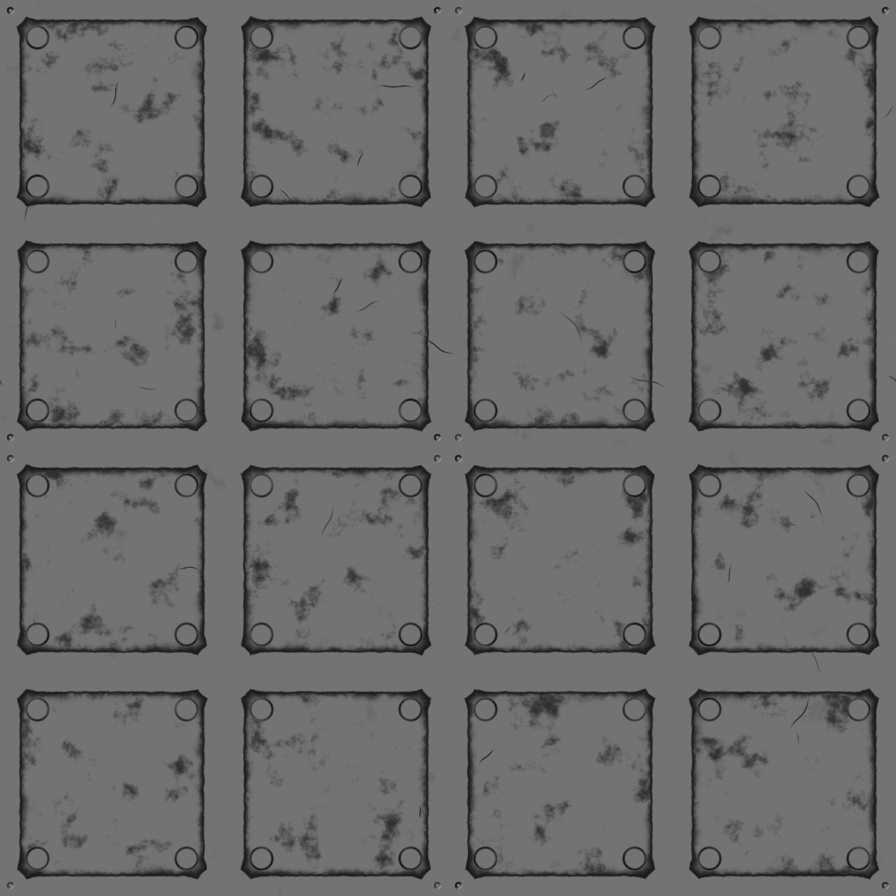
Give the GLSL for this texture map, as a three.js fragment shader.

```glsl
varying vec2 vUv;

float hash(vec2 p) {
  return fract(sin(dot(p, vec2(127.1, 311.7))) * 43758.5);
}

// Gradient noise that wraps after a whole number of lattice cells
float slope(vec2 corner, vec2 offset, float period, float seed) {
  float a = 6.2832 * hash(mod(corner, period) + seed);
  return dot(vec2(cos(a), sin(a)), offset);
}

float noise(vec2 uv, float period, float seed) {
  vec2 p = uv * period, i = floor(p), f = fract(p);
  vec2 e = vec2(0.0, 1.0);
  vec2 u = f * f * f * (f * (f * 6.0 - 15.0) + 10.0);
  return mix(
    mix(slope(i, f, period, seed), slope(i + e.yx, f - e.yx, period, seed), u.x),
    mix(slope(i + e, f - e, period, seed), slope(i + 1.0, f - 1.0, period, seed), u.x), u.y);
}

float fbm(vec2 uv, float period, float seed) {
  float sum = 0.0, amp = 1.0;
  for (int i = 0; i < 5; i++) {
    sum += amp * noise(uv, period, seed);
    period *= 2.0;
    seed += 17.3;
    amp *= 0.6;
  }
  return sum;
}

// Square with slightly flared sides and concave corners, negative inside
float panelDistance(vec2 q) {
  vec2 side = q - 0.412 - 0.014 * smoothstep(0.32, 0.4, q.yx);
  return max(max(side.x, side.y), 0.14 - length(0.5 - q));
}

// Short curved hairlines scattered over the whole sheet
float scratches(vec2 uv) {
  float mark = 0.0;
  for (int i = 0; i < 30; i++) {
    float k = float(i);
    vec2 centre = vec2(hash(vec2(k, 1.7)), hash(vec2(k, 5.3)));
    vec2 d = fract(uv - centre + 0.5) - 0.5;
    float a = 6.2832 * hash(vec2(k, 9.1));
    d = mat2(cos(a), -sin(a), sin(a), cos(a)) * d;
    float reach = mix(0.006, 0.028, hash(vec2(k, 13.9)));
    float t = d.x / reach;
    float bend = reach * (0.3 * (hash(vec2(k, 21.1)) - 0.5) * t * t + 0.06 * sin(4.0 * t + k));
    float line = 1.0 - smoothstep(0.0002, 0.0014, abs(d.y - bend));
    line *= 1.0 - smoothstep(0.3, 1.0, abs(t));
    mark = max(mark, line * mix(0.3, 0.8, hash(vec2(k, 31.7))));
  }
  return mark;
}

void main() {
  vec2 grid = vUv * 4.0;
  vec2 q = abs(fract(grid) - 0.5);
  float ragged = fbm(vUv, 90.0, 3.0);
  float d = panelDistance(q) + 0.004 * ragged;
  float inside = 1.0 - smoothstep(-0.005, 0.005, d);

  // Blotches, denser toward the panel edges
  float blotch = fbm(vUv, 22.0, 41.0) + 0.13 * smoothstep(-0.14, 0.0, d);
  float dark = 0.75 * inside * smoothstep(0.2, 0.85, blotch);
  float smudge = smoothstep(0.5, 1.0, fbm(vUv, 18.0, 77.0));
  dark = max(dark, 0.18 * smudge);

  // Grime along the rim, thickest in the corners
  float cornerDistance = length(0.5 - q);
  float rimWidth = 0.017 + 0.028 * max(0.0, noise(vUv, 26.0, 12.0))
    + 0.007 * ragged + 0.022 * (1.0 - smoothstep(0.17, 0.25, cornerDistance));
  float depth = min(d, 0.0) / max(rimWidth, 0.008);
  dark = max(dark, inside * exp(-depth * depth));

  // Clean rivet heads with uneven outlines
  float rivet = length(q - 0.333) - 0.049;
  dark *= smoothstep(-0.004, 0.004, rivet);
  float outline = 1.0 - smoothstep(0.001, 0.009, abs(rivet));
  dark = max(dark, outline * clamp(0.75 + 0.7 * noise(vUv, 40.0, 63.0), 0.3, 1.0));

  dark = max(dark, scratches(vUv));

  // Four small screws at every second crossing
  vec2 fromCrossing = 2.0 * (fract(vUv * 2.0 + 0.5) - 0.5);
  vec2 s = fromCrossing - 0.047 * sign(fromCrossing);
  float screwRing = 1.0 - smoothstep(0.002, 0.007, abs(length(s) - 0.012));
  float facing = dot(s, vec2(-0.7, 0.7)) / 0.012;
  float strength = mix(0.55, 1.0, hash(floor(grid) + 8.0));
  dark = max(dark, screwRing * strength * smoothstep(-1.1, 0.3, facing));
  float glint = 0.12 * screwRing * smoothstep(0.3, 1.0, -facing);

  float shade = mix(0.45, 0.1, clamp(dark, 0.0, 1.0)) + glint;
  gl_FragColor = vec4(vec3(shade), 1.0);
}
```
